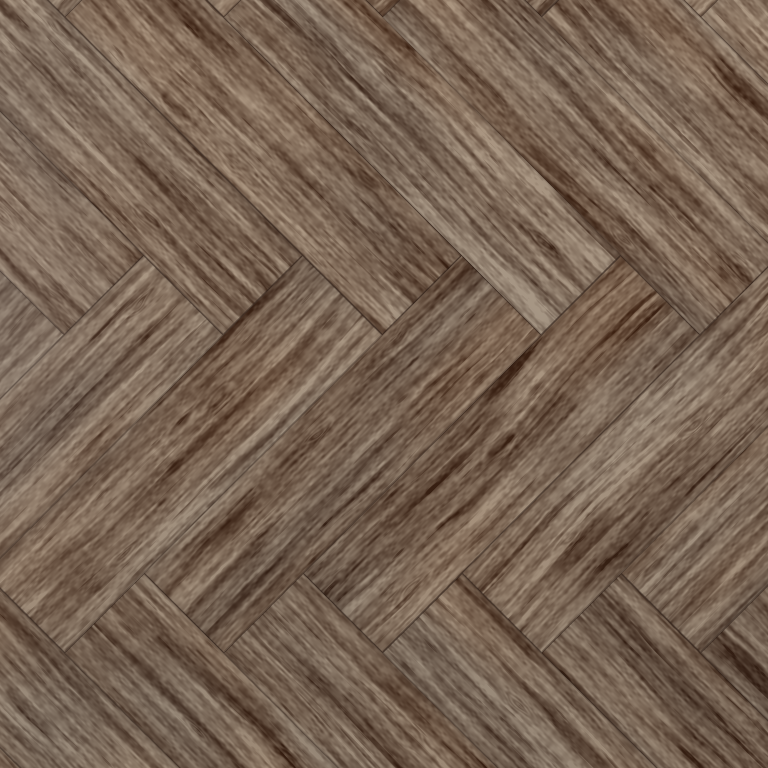
A WebGL 1 fragment shader for this texture:

```glsl
precision highp float;
uniform vec2 u_resolution;

const float PERIOD = 0.207;                 // zigzag width on the canvas
const float PLANK_WIDTH = PERIOD * 0.70711;
const float PLANK_RATIO = 4.0;              // plank length over width
const vec2 GRID_OFFSET = vec2(0.13, 0.32);
const vec3 DARK_WOOD = vec3(0.25, 0.165, 0.115);
const vec3 LIGHT_WOOD = vec3(0.585, 0.515, 0.445);
const vec3 SEAM_COLOR = vec3(0.19, 0.13, 0.10);
const vec3 SHEEN_COLOR = vec3(0.60, 0.57, 0.55);

float hash(vec2 p) {
  return fract(sin(dot(p, vec2(127.1, 311.7))) * 43758.5453);
}

float noise(vec2 p) {
  vec2 i = floor(p);
  vec2 f = fract(p);
  f = f * f * (3.0 - 2.0 * f);
  return mix(mix(hash(i), hash(i + vec2(1.0, 0.0)), f.x),
             mix(hash(i + vec2(0.0, 1.0)), hash(i + 1.0), f.x), f.y);
}

// Herringbone: xy runs along and across the plank, zw identifies it
vec4 herringbone(vec2 g) {
  vec2 cell = floor(g);
  float k = mod(cell.x + cell.y - 1.0, 2.0 * PLANK_RATIO);
  if (k < PLANK_RATIO) {
    float start = cell.x - k;
    return vec4(g.x - start, g.y - cell.y, start, cell.y);
  }
  float start = cell.y - k + PLANK_RATIO;
  return vec4(g.y - start, g.x - cell.x, cell.x + 37.0, start + 19.0);
}

// Elongated knots: x is the dark core, y the rings around it
vec2 knots(vec2 uv, vec2 id) {
  vec2 sum = vec2(0.0);
  for (int n = 0; n < 3; n++) {
    vec2 seed = id + float(n) * vec2(5.3, 9.1);
    vec2 center = vec2(PLANK_RATIO * hash(seed), 0.12 + 0.76 * hash(seed + 2.7));
    float size = mix(0.5, 1.1, hash(seed + 4.1));
    vec2 d = (uv - center) / (size * vec2(0.22, 0.055));
    d.y += 1.2 * (noise(uv * vec2(7.0, 18.0) + seed) - 0.5);
    float r = length(d);
    float core = exp(-r * r * 1.8) * mix(0.4, 1.0, hash(seed + 6.3));
    sum += vec2(core, sin(r * 8.0) * exp(-r * r * 0.22));
  }
  return sum;
}

// Tone of the wood, 0 dark to 1 light
float woodTone(vec2 uv, vec2 id) {
  vec2 seed = 60.0 * vec2(hash(id), hash(id + 8.5));
  vec2 knot = knots(uv, id);
  float bend = noise(vec2(uv.x * 0.7, uv.y * 1.5) + seed) - 0.5;
  float wiggle = noise(vec2(uv.x * 3.0, uv.y * 6.0) + seed) - 0.5;
  vec2 g = vec2(uv.x, uv.y + 0.09 * bend + 0.018 * wiggle);

  // Broad bands, streaks, long fibres, threads and pores
  float bands = noise(g * vec2(0.5, 4.5) + seed) - 0.5;
  float streaks = noise(g * vec2(0.8, 14.0) + seed + 11.0) - 0.5;
  float fibres = noise(g * vec2(1.6, 27.0) + seed + 23.0) - 0.5;
  float threads = noise(g * vec2(3.5, 46.0) + seed + 31.0) - 0.5;
  float pores = noise(uv * vec2(24.0, 50.0) + seed + 37.0) - 0.5;
  float tone = 0.70 + 0.38 * bands + 0.36 * streaks + 0.40 * fibres;
  tone += 0.50 * threads + 0.34 * pores;

  // Narrow dark cracks frayed by the threads, short ticks and pale veins
  float crack = smoothstep(0.72, 0.92, noise(g * vec2(0.9, 15.0) + seed + 43.0));
  float tick = smoothstep(0.78, 0.95, noise(g * vec2(3.2, 32.0) + seed + 51.0));
  float vein = smoothstep(0.74, 0.94, noise(g * vec2(0.9, 22.0) + seed + 57.0));
  tone -= crack * (0.40 + 0.7 * threads);
  tone -= 0.26 * tick;
  tone += 0.20 * vein;
  tone += 0.12 * knot.y - 0.48 * knot.x * (1.0 + threads);
  return tone + 0.10 * (hash(id + 3.3) - 0.5);
}

// Joint coverage around one plank; the long sides are fainter
float seam(vec2 uv, vec2 id, float pixel) {
  vec2 d = min(uv, vec2(PLANK_RATIO, 1.0) - uv) * PLANK_WIDTH;
  vec2 line = 1.0 - smoothstep(vec2(0.0002), vec2(0.0007 + pixel), d);
  float sideStrength = mix(0.25, 0.65, hash(id + 7.9));
  return max(line.x * 0.65, line.y * sideStrength);
}

void main() {
  float scale = min(u_resolution.x, u_resolution.y);
  vec2 p = gl_FragCoord.xy / scale;
  vec2 grid = vec2(p.x + p.y, p.y - p.x) / PERIOD - GRID_OFFSET;
  vec4 plank = herringbone(grid);

  float tone = clamp(woodTone(plank.xy, plank.zw), -0.12, 1.16);
  vec3 color = mix(DARK_WOOD, LIGHT_WOOD, tone);

  // Warm and cool patches
  float warmth = noise(plank.xy * vec2(0.8, 2.5) + plank.zw * 3.7) - 0.5;
  color += warmth * vec3(0.028, 0.0, -0.02) + vec3(0.005, 0.0, -0.003);

  // Joints with a soft shadow beside them
  vec2 toEdge = min(plank.xy, vec2(PLANK_RATIO, 1.0) - plank.xy);
  color *= 1.0 - 0.07 * exp(-min(toEdge.x, toEdge.y) * 28.0);
  color = mix(color, SEAM_COLOR, seam(plank.xy, plank.zw, 1.0 / scale));

  // Window sheen from the left, slight falloff to the lower edge
  vec2 s = (p - vec2(0.0, 0.62)) / vec2(0.16, 0.32);
  color = mix(color, SHEEN_COLOR, 0.22 * exp(-dot(s, s)));
  color *= mix(0.94, 1.03, smoothstep(0.0, 0.6, p.y));

  gl_FragColor = vec4(color, 1.0);
}
```
